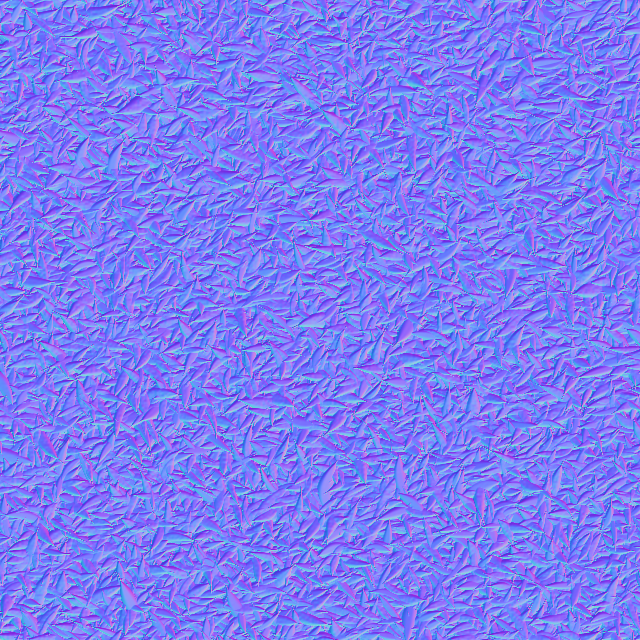
Reproduce this texture map procedurally as a Shadertoy shader.

```glsl
// Tangent-space normal map of a dense litter of narrow, curved blades.
// Jittered grids scatter tilted blades, the highest one wins at each point,
// and the slope of that relief plus a fine grain is encoded as a colour.

const float PI = 3.14159265;
const int LAYERS = 16;
const float TAP = 0.0014;     // spacing of the height samples
const float GROUND = -0.003;  // level of the floor between blades

vec4 hash4(vec2 p) {
    vec4 s = vec4(dot(p, vec2(127.1, 311.7)), dot(p, vec2(269.5, 183.3)),
                  dot(p, vec2(419.2, 371.9)), dot(p, vec2(73.7, 157.3)));
    return fract(sin(s) * 43758.5453);
}

float valueNoise(vec2 p) {
    vec2 i = floor(p), f = fract(p);
    f = f * f * (3.0 - 2.0 * f);
    float low = mix(hash4(i).x, hash4(i + vec2(1, 0)).x, f.x);
    float high = mix(hash4(i + vec2(0, 1)).x, hash4(i + vec2(1, 1)).x, f.x);
    return mix(low, high, f.y);
}

// Slope of the fine surface grain
vec2 grainSlope(vec2 p, float frequency) {
    vec2 q = p * frequency;
    float h = valueNoise(q);
    return vec2(valueNoise(q + vec2(0.6, 0)), valueNoise(q + vec2(0, 0.6))) - h;
}

// Blade height at three points given relative to the blade centre
vec3 bladeHeights(vec3 x, vec3 y, float angle, vec2 halfSize, float bend, vec2 tilt) {
    float c = cos(angle), s = sin(angle);
    vec3 along = (c * x + s * y) / halfSize.x;
    vec3 along2 = along * along;
    vec3 across = c * y - s * x + bend * halfSize.x * (along2 - 0.4);
    vec3 width = halfSize.y * max(1.0 - along2, 0.04);
    vec3 edge2 = across * across / (width * width);
    vec3 along4 = along2 * along2;
    vec3 fall = edge2 * edge2 + along4 * along4;
    return tilt.x * x + tilt.y * y - 0.32 * halfSize.y * fall;
}

// Raises the three heights (xyz) and the roughness (w) by one layer of blades
vec4 addLayer(vec4 top, vec2 p, float layer) {
    float density = mix(15.0, 30.0, fract(layer * 0.618));
    vec2 offset = hash4(vec2(layer, 7.0)).xy * 9.0;
    vec2 home = floor(p * density + offset);
    for (int j = -1; j <= 1; j++)
    for (int i = -1; i <= 1; i++) {
        vec2 cell = home + vec2(i, j);
        vec4 a = hash4(cell + layer * 17.3);
        vec4 b = hash4(cell + layer * 31.7 + 5.1);
        vec2 d = p - (cell + a.xy - offset) / density;

        // Directions lean towards a shallow rise to the right
        float turn = 2.0 * a.z - 1.0;
        float angle = 0.3 + 0.5 * PI * turn * (0.6 + 0.4 * abs(turn));
        vec2 halfSize = vec2(mix(0.45, 0.82, a.w), mix(0.08, 0.17, b.x)) / density;
        vec2 tilt = 0.62 * (b.yz - 0.5);
        float bend = 0.6 * (fract(b.w * 13.0) - 0.5);
        float level = 0.008 * b.w;

        vec3 h = level + bladeHeights(d.x + vec3(0, TAP, 0), d.y + vec3(0, 0, TAP),
                                      angle, halfSize, bend, tilt);
        float rough = mix(0.1, 1.0, smoothstep(0.1, 0.4, fract(b.x * 29.0)));
        top.w = h.x > top.x ? rough : top.w;
        top.xyz = max(top.xyz, h);
    }
    return top;
}

// Packs a slope into a normal colour, green pointing down the canvas
vec3 encodeNormal(vec2 slope) {
    slope /= 1.0 + 0.8 * length(slope);
    vec3 normal = normalize(vec3(-slope.x, slope.y, 1.0));
    return 0.5 + 0.5 * normal;
}

void mainImage(out vec4 fragColor, in vec2 fragCoord) {
    vec2 p = fragCoord / iResolution.y;

    // Relief: the upper envelope of all blades above a flat floor
    vec4 top = vec4(vec3(GROUND), 1.0);
    for (int k = 0; k < LAYERS; k++) {
        top = addLayer(top, p, float(k) + 1.0);
    }

    // Slope of the relief with the grain laid over it
    vec2 slope = (top.yz - top.x) / TAP;
    slope += top.w * 0.42 * grainSlope(p, 260.0);

    fragColor = vec4(encodeNormal(slope) - vec3(0.012, 0.006, 0.0), 1.0);
}
```
